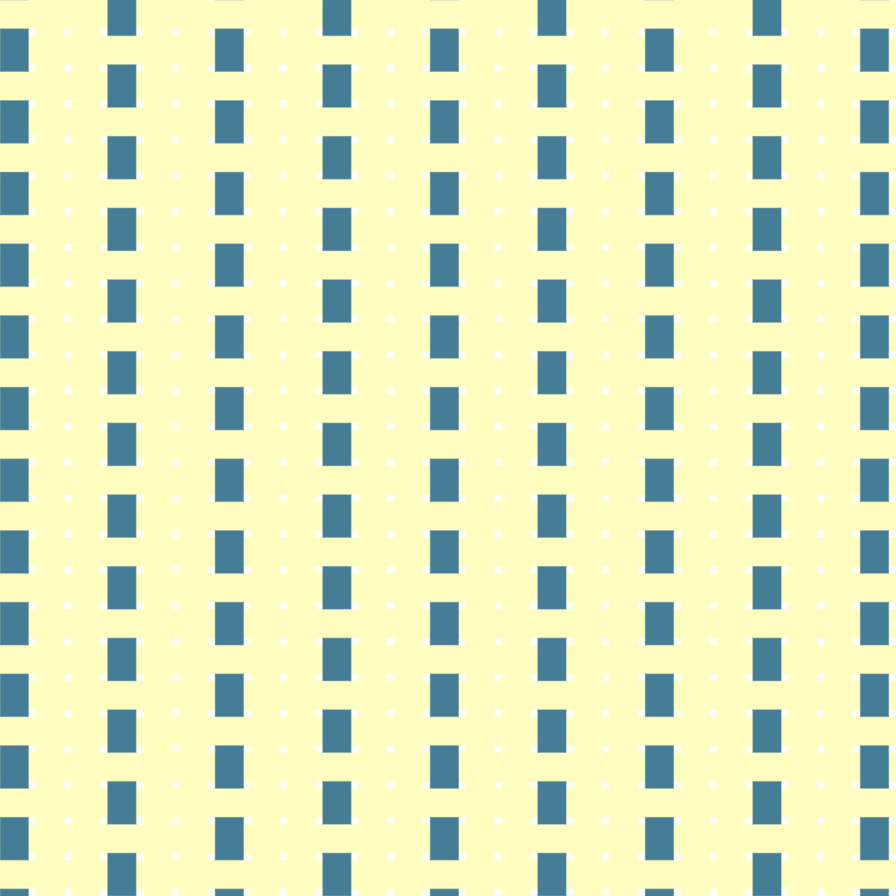
Reproduce this pattern procedurally as a Shadertoy shader.

```glsl
const vec3 CREAM = vec3(1.0, 0.992, 0.752);
const vec3 WHITE = vec3(0.995, 1.0, 0.975);
const vec3 BLUE = vec3(0.27, 0.49, 0.588);

const float CELLS = 125.0;                // grid cells across the canvas
const vec2 BLOCK_PITCH = vec2(15.0, 10.0);
const vec2 BLOCK_CENTER = vec2(2.0, 7.0);
const vec2 BLOCK_HALF = vec2(2.0, 3.0);
const float DOT_PITCH = 5.0;
const float DOT_CENTER = 4.5;
const float DOT_HALF = 0.5;

// Wraps a coordinate into a period centred on zero
vec2 centeredRepeat(vec2 p, vec2 period) {
    return mod(p + 0.5 * period, period) - 0.5 * period;
}

float boxDistance(vec2 p, vec2 halfSize) {
    vec2 d = abs(p) - halfSize;
    return length(max(d, 0.0)) + min(max(d.x, d.y), 0.0);
}

float coverage(float dist, float softness) {
    return 1.0 - smoothstep(-softness, softness, dist);
}

// Upright blocks, every other column dropped by half a period
float blockDistance(vec2 cell) {
    vec2 p = cell - BLOCK_CENTER;
    float column = floor(p.x / BLOCK_PITCH.x + 0.5);
    p.y -= 0.5 * BLOCK_PITCH.y * mod(column, 2.0);
    return boxDistance(centeredRepeat(p, BLOCK_PITCH), BLOCK_HALF);
}

// Small squares on a regular lattice
float dotDistance(vec2 cell) {
    vec2 p = centeredRepeat(cell - DOT_CENTER, vec2(DOT_PITCH));
    return boxDistance(p, vec2(DOT_HALF));
}

void mainImage(out vec4 fragColor, in vec2 fragCoord) {
    // Grid coordinates measured from the top left
    float cellsPerPixel = CELLS / iResolution.y;
    vec2 cell = vec2(fragCoord.x, iResolution.y - fragCoord.y) * cellsPerPixel;

    float blockSoftness = max(0.14, 0.6 * cellsPerPixel);
    float dotSoftness = max(0.22, 0.6 * cellsPerPixel);

    // Ground, dots, then blocks on top
    vec3 color = mix(CREAM, WHITE, coverage(dotDistance(cell), dotSoftness));
    color = mix(color, BLUE, coverage(blockDistance(cell), blockSoftness));
    fragColor = vec4(color, 1.0);
}
```
